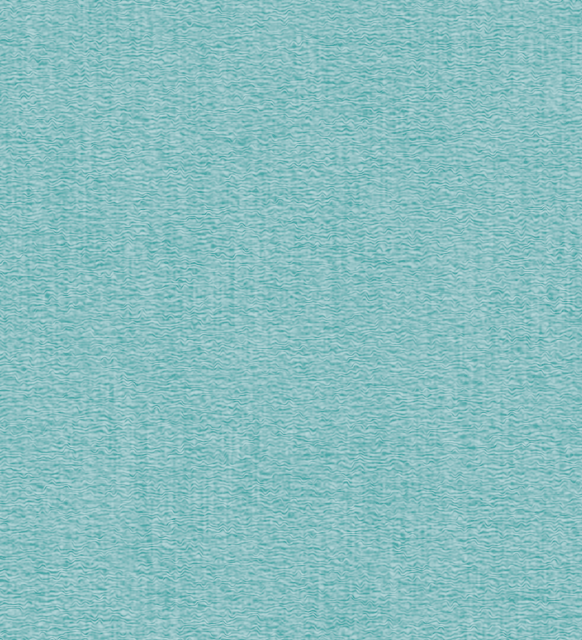
Reproduce this texture procedurally as a WebGL 2 fragment shader.

```glsl
#version 300 es
precision highp float;

#define ROWS 172.0
#define ROW_WAVE 0.22
#define RELIEF 0.46
#define FIBRE 0.50
#define WARP_STREAK 0.24
#define SLUB 0.55
#define CLOUD 0.05
#define TONE 0.63
#define DARK_SKEW 0.35
#define DEEP_TEAL vec3(0.34, 0.67, 0.67)
#define MID_TEAL vec3(0.55, 0.75, 0.76)
#define PALE_TEAL vec3(0.66, 0.81, 0.82)

uniform vec2 u_resolution;
out vec4 fragColor;

float hash(vec2 p) {
    vec3 q = fract(vec3(p.xyx) * 0.1031);
    q += dot(q, q.yzx + 33.33);
    return fract((q.x + q.y) * q.z);
}

// Value noise centred on zero
float noise(vec2 p) {
    vec2 cell = floor(p);
    vec2 f = fract(p);
    f = f * f * (3.0 - 2.0 * f);
    float low = mix(hash(cell), hash(cell + vec2(1.0, 0.0)), f.x);
    float high = mix(hash(cell + vec2(0.0, 1.0)), hash(cell + vec2(1.0, 1.0)), f.x);
    return mix(low, high, f.y) - 0.5;
}

// Horizontal yarns broken into short, shifted stitches
float weftRows(vec2 p) {
    float shift = 1.3 * noise(p * vec2(135.0, 105.0)) + 0.9 * noise(p * vec2(50.0, 60.0) + 17.0);
    float strength = 1.0 + 1.2 * noise(p * vec2(45.0, 70.0) + 29.0);
    return strength * sin(6.28318 * (p.y * ROWS + shift));
}

// Short raised grains, lit above and shaded below
float raisedGrain(vec2 p) {
    vec2 q = p * vec2(125.0, 300.0) + 131.0;
    return noise(q) - noise(q + vec2(0.3, 1.3));
}

// Thin upright threads, stronger in some patches
float warpThreads(vec2 p) {
    float patches = 1.0 + 1.4 * noise(p * vec2(16.0, 10.0) + 53.0);
    float narrow = noise(p * vec2(250.0, 13.0) + 71.0);
    float wide = noise(p * vec2(110.0, 6.0) + 97.0);
    return patches * (narrow + 0.25 * wide);
}

// Sparse long dark creases
float slubLines(vec2 p) {
    float line = noise(p * vec2(19.0, 290.0) + 307.0);
    return 0.03 - smoothstep(0.18, 0.48, line) * 0.4;
}

float clothTone(vec2 p) {
    float d = ROW_WAVE * weftRows(p);
    d += RELIEF * raisedGrain(p);
    d += FIBRE * noise(p * vec2(290.0, 370.0) + 211.0);
    d += WARP_STREAK * warpThreads(p);
    d += SLUB * slubLines(p);
    d += CLOUD * noise(p * vec2(8.0, 8.0) + 401.0);
    return TONE + d - DARK_SKEW * d * d;
}

void main() {
    vec2 p = gl_FragCoord.xy / u_resolution.y;
    float tone = clamp(clothTone(p), -0.15, 1.2);

    // Tone to colour
    float split = 0.65;
    vec3 colour = tone < split
        ? mix(DEEP_TEAL, MID_TEAL, tone / split)
        : mix(MID_TEAL, PALE_TEAL, (tone - split) / (1.0 - split));
    fragColor = vec4(colour, 1.0);
}
```
